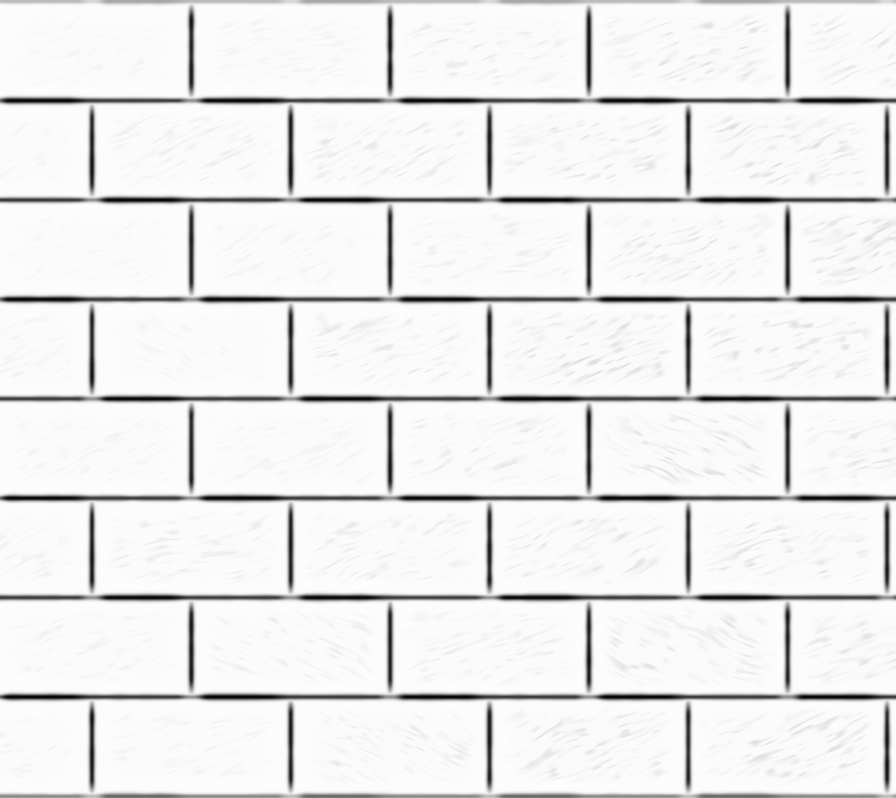
This texture is drawn by a WebGL 2 fragment shader. Its source:

```glsl
#version 300 es
precision highp float;
// White running-bond brick wall with inked joints and faint brushed grain.

#define BRICK vec2(0.2491, 0.12456)  // brick pitch, in canvas heights
#define JOINT_X 0.2398               // first upright joint of the even rows
#define JOINT_Y 0.0015               // first bed joint, from the top
#define LINE_WIDTH 0.0036            // soft radius of the joints
#define INK vec3(0.03)
#define PAPER vec3(0.99)
#define GRAIN_SCALE vec2(58.0, 300.0)
#define GRAIN_FAINT 0.025
#define GRAIN_STRONG 0.12

uniform vec2 u_resolution;
out vec4 fragColor;

float hash(vec2 p) {
    vec3 q = fract(vec3(p.xyx) * 0.1031);
    q += dot(q, q.yzx + 33.33);
    return fract((q.x + q.y) * q.z);
}

float noise(vec2 p) {
    vec2 i = floor(p), f = fract(p);
    f = f * f * (3.0 - 2.0 * f);
    return mix(mix(hash(i), hash(i + vec2(1, 0)), f.x),
               mix(hash(i + vec2(0, 1)), hash(i + vec2(1, 1)), f.x), f.y);
}

// Soft pen line: dark core with a blurred edge.
float penLine(float dist, float radius) {
    return min(1.0, 1.04 * exp(-dist * dist / (radius * radius)));
}

// Position along a row in bricks; alternate rows shift by half a brick.
float alongRow(float x, float row) {
    return (x - JOINT_X) / BRICK.x + 0.5 * mod(row, 2.0);
}

// Bed joint: heavy left half, lighter right half, faded below each upright.
float bedJoint(float x, float level, float dist) {
    float t = fract(alongRow(x, level - 1.0));
    float heavy = smoothstep(0.02, 0.09, t) * (1.0 - smoothstep(0.38, 0.50, t));
    float gap = 1.0 - smoothstep(0.01, 0.075, min(t, 1.0 - t));
    float wobble = noise(vec2(x * 60.0, level * 7.0)) - 0.5;
    float radius = LINE_WIDTH * (0.88 + 0.17 * heavy + 0.15 * wobble);
    float ink = mix(0.78, 1.0, heavy) * (1.0 - 0.45 * gap);
    if (level < 0.5) ink *= 0.35;   // worn top edge
    if (level > 7.5) ink *= 0.6;    // lighter bottom edge
    return penLine(dist, radius) * ink;
}

// Upright joint: tapers away at both ends.
float uprightJoint(vec2 p, float distX, float distY) {
    float taper = smoothstep(-0.002, 0.023, distY);
    float wobble = noise(p * vec2(7.0, 70.0)) - 0.5;
    float radius = LINE_WIDTH * (0.95 + 0.15 * wobble);
    return penLine(distX, radius) * taper * (0.9 + 0.12 * wobble);
}

// Fine slanted strokes, differing from brick to brick.
float grain(vec2 local, vec2 brick) {
    float pick = hash(brick + 41.0);
    float slope = pick < 0.2 ? 0.45 : -mix(0.15, 0.5, pick);
    vec2 q = local - 0.5 * BRICK;
    q.y += 0.012 * (noise(local * 22.0 + brick * 5.0) - 0.5);
    vec2 dir = normalize(vec2(1.0, slope));
    q = vec2(dot(q, dir), dot(q, vec2(-dir.y, dir.x)));
    vec2 s = q * GRAIN_SCALE + brick * 37.0 + 200.0;
    float strokes = smoothstep(0.5, 1.0, noise(s));
    float patches = smoothstep(0.3, 0.8, noise(local * 60.0 + brick * 13.0 + 90.0));
    return strokes * mix(0.35, 1.0, patches) + 0.08 * noise(s * 0.7);
}

void main() {
    vec2 p = gl_FragCoord.xy / u_resolution.y;
    p.y = 1.0 - p.y;

    // Brick cell and distances to its joints
    float rows = (p.y - JOINT_Y) / BRICK.y;
    float row = floor(rows), level = floor(rows + 0.5);
    float columns = alongRow(p.x, row);
    vec2 brick = vec2(floor(columns), row);
    vec2 cell = vec2(fract(columns), fract(rows));
    vec2 dist = min(cell, 1.0 - cell) * BRICK;

    // Grain, stronger toward the right and clear of the joints
    float inside = smoothstep(0.008, 0.045, dist.x) * smoothstep(0.008, 0.034, dist.y);
    float side = smoothstep(0.2, 0.9, (brick.x + 1.0) * BRICK.x);
    float strength = mix(GRAIN_FAINT, GRAIN_STRONG, clamp(0.6 * side + 0.4 * hash(brick + 9.0), 0.0, 1.0));
    vec3 color = PAPER - inside * (0.004 + strength * grain(cell * BRICK, brick));

    // Joints
    float ink = max(bedJoint(p.x, level, dist.y), uprightJoint(p, dist.x, dist.y));
    fragColor = vec4(mix(color, INK, ink), 1.0);
}
```
